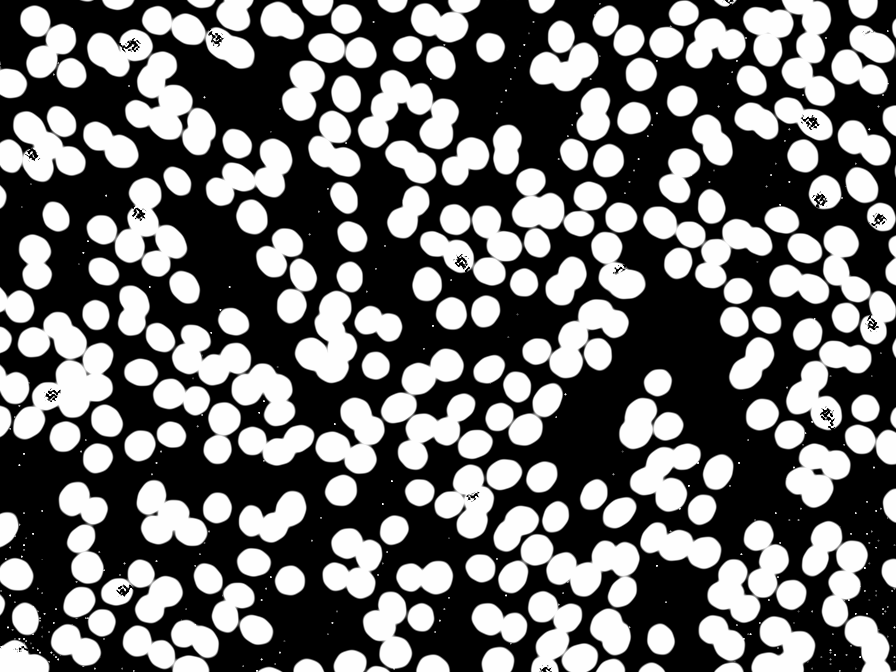
Reproduce this pattern procedurally as a WebGL 1 fragment shader.

```glsl
precision highp float;
// Scattered white blood-smear cells on black: a jittered cellular grid of
// ellipses, merged with short necks where they touch. A few cells hold a
// ragged dark stain, and fine dust gathers in the two lower corners.

uniform vec2 u_resolution;

// All lengths are fractions of the canvas height.
const float SPACING = 0.050;       // grid pitch of the scatter
const float JITTER = 0.58;         // full range of offset, in grid cells
const float OCCUPANCY = 0.70;      // mean share of grid cells in use
const float CLUMPING = 0.20;       // slow variation of that share
const float RADIUS_MIN = 0.0202;
const float RADIUS_MAX = 0.0248;
const float STRETCH = 0.13;        // largest elongation of a cell
const float NECK = 0.004;          // blend length between touching cells
const float EDGE = 0.0017;         // half width of the soft edge
const float STAINED_SHARE = 0.065;
const float DUST_PITCH = 0.0034;
const float GRID_ANGLE = 0.47;
const vec3 BACKGROUND = vec3(0.0);
const vec3 CELL_COLOR = vec3(0.995);

float hash(vec2 p) {
  return fract(sin(dot(p, vec2(127.1, 311.7))) * 43758.55);
}

vec2 hash2(vec2 p) {
  return vec2(hash(p), hash(p + 57.3));
}

mat2 rotation(float angle) {
  float c = cos(angle), s = sin(angle);
  return mat2(c, s, -s, c);
}

float smoothUnion(float a, float b, float k) {
  float h = max(k - abs(a - b), 0.0) / k;
  return min(a, b) - 0.25 * h * h * k;
}

// Fine layered sines, roughly -1 to 1, for torn outlines.
float ragged(vec2 p) {
  float a = sin(p.x * 810.0 + 2.0 * sin(p.y * 530.0));
  float b = sin(p.y * 930.0 + 2.0 * sin(p.x * 610.0));
  return 0.5 * (a + b);
}

// Dark blob with a pale core and a crack to the rim, in units of the radius.
float stainDistance(vec2 v, float offset, float tear) {
  vec2 w = v - vec2(offset, 0.0);
  float blob = max(length(w) - 0.33, 0.10 - length(w - vec2(0.05, 0.08)));
  float crack = max(abs(w.y + 0.12 * sin(w.x * 9.0)) - 0.09, -w.x);
  return min(blob, crack) + 0.17 * tear;
}

float cellDistance(vec2 offset, vec2 id, float tear) {
  vec2 shape = hash2(id + 11.7);
  vec2 kind = hash2(id + 29.1);
  float radius = mix(RADIUS_MIN, RADIUS_MAX, shape.x);
  float stretch = 1.0 + STRETCH * shape.y;
  vec2 v = rotation(6.2832 * kind.y) * offset / radius;
  float angle = atan(v.y, v.x);
  float wobble = 0.018 * sin(3.0 * angle + 40.0 * shape.x)
               + 0.010 * sin(7.0 * angle + 70.0 * shape.y);
  float d = length(v * vec2(1.0 / stretch, stretch)) - 1.0 + wobble;
  if (kind.x < STAINED_SHARE) {
    float place = mix(0.05, 0.7, hash(id + 83.9));
    d = max(d, -stainDistance(v, place, tear));
  }
  return d * radius;
}

// Union of all cells near p.
float smearDistance(vec2 p, float tear) {
  vec2 warp = 0.016 * sin(p.yx * vec2(7.0, 6.0) + vec2(1.3, 4.1));
  vec2 g = rotation(GRID_ANGLE) * (p + warp) / SPACING + 40.0;
  vec2 base = floor(g);
  float d = 1.0;
  for (int y = -1; y <= 1; y++) {
    for (int x = -1; x <= 1; x++) {
      vec2 id = base + vec2(float(x), float(y));
      float clump = sin(id.x * 0.9 + 0.4 * id.y) * sin(id.y * 0.8 - 0.3 * id.x);
      if (hash(id) < OCCUPANCY + CLUMPING * clump) {
        vec2 center = id + 0.5 + JITTER * (hash2(id + 5.3) - 0.5);
        d = smoothUnion(d, cellDistance((g - center) * SPACING, id, tear), NECK);
      }
    }
  }
  return d;
}

// Tiny specks: rare everywhere, dense towards the lower corners.
float dust(vec2 p, float aspect) {
  vec2 id = floor(p / DUST_PITCH);
  vec2 local = fract(p / DUST_PITCH) - 0.5;
  float left = 0.50 * exp(-length(p * vec2(1.0, 0.8)) / 0.035);
  float right = 0.16 * exp(-length((p - vec2(aspect, 0.0)) * vec2(1.0, 0.6)) / 0.07);
  float present = step(hash(id + 3.7), 0.0006 + left + right);
  float speck = 1.0 - smoothstep(0.25, 0.65, length(local));
  return present * speck * mix(0.25, 1.0, hash(id + 91.3));
}

void main() {
  vec2 p = gl_FragCoord.xy / u_resolution.y;
  float aspect = u_resolution.x / u_resolution.y;
  float tear = ragged(p);
  float d = smearDistance(p, tear);

  // Bright ragged patch in the lower left corner.
  float patchEdge = length(p * vec2(0.9, 1.2)) - 0.045 + 0.004 * tear;
  d = min(d, patchEdge);

  float light = 1.0 - smoothstep(-EDGE, EDGE, d);
  light = max(light, dust(p, aspect));
  gl_FragColor = vec4(mix(BACKGROUND, CELL_COLOR, light), 1.0);
}
```
